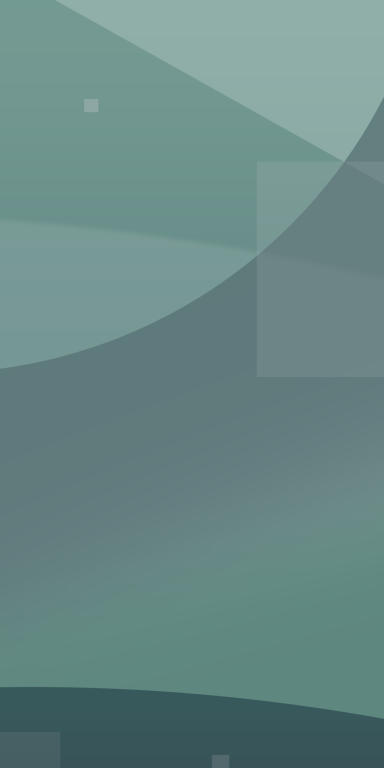
Give the GLSL for this background, as a WebGL 2 fragment shader.

```glsl
#version 300 es
precision highp float;
// Calm teal backdrop: a large pale disc, a diagonal sheet, a soft curved veil,
// a tilted glow, a dark hill and translucent squares, layered from back to front.
// Units: x runs 0..1 and y runs 0..2, with the origin at the lower left.

uniform vec2 u_resolution;
out vec4 fragColor;

const vec3 WHITE = vec3(1.0);
const vec3 ROSE_WHITE = vec3(1.0, 0.93, 0.96);
const vec3 SLATE = vec3(0.34, 0.455, 0.46);
const vec3 SEA_GREEN = vec3(0.34, 0.508, 0.476);
const vec3 DISC_LOW = vec3(0.405, 0.55, 0.535);
const vec3 DISC_HIGH = vec3(0.452, 0.602, 0.572);
const vec3 HILL_LOW = vec3(0.22, 0.33, 0.345);
const vec3 HILL_HIGH = vec3(0.22, 0.35, 0.36);

// Coverage of a shape whose signed distance is negative inside
float coverage(float dist, float softness) {
    return 1.0 - smoothstep(-softness, softness, dist);
}

float boxDistance(vec2 p, vec2 low, vec2 high) {
    vec2 d = abs(p - 0.5 * (low + high)) - 0.5 * (high - low);
    return length(max(d, 0.0)) + min(max(d.x, d.y), 0.0);
}

// Signed distance to a downward parabola, approximated by its slope
float archDistance(vec2 p, float peakX, float peakY, float bend) {
    float dx = p.x - peakX;
    float slope = 2.0 * bend * dx;
    return (p.y - peakY + bend * dx * dx) / sqrt(1.0 + slope * slope);
}

vec3 addPane(vec3 color, vec2 p, vec2 low, vec2 high, float alpha, float edge) {
    return mix(color, ROSE_WHITE, alpha * coverage(boxDistance(p, low, high), edge));
}

// Grey to green ground with a glow along a rising line
vec3 groundColor(vec2 p) {
    float d = p.y - (0.41 + 0.31 * p.x);
    vec3 color = mix(SLATE, SEA_GREEN, 1.0 - smoothstep(-0.2, 0.15, d));
    float spread = d > 0.0 ? 0.05 : 0.03;
    float glow = exp(-d * d / spread) * mix(0.03, 0.08, p.x);
    return mix(color, WHITE, glow);
}

void main() {
    vec2 p = gl_FragCoord.xy / u_resolution * vec2(1.0, 2.0);
    float edge = 0.75 / u_resolution.x;

    // Pale disc over the ground
    float disc = coverage(length(p - vec2(-0.176, 2.348)) - 1.32, edge);
    vec3 discColor = mix(DISC_LOW, DISC_HIGH, smoothstep(1.1, 2.0, p.y));
    vec3 color = mix(groundColor(p), discColor, disc);

    // Diagonal sheet in the upper right corner
    vec2 sheetNormal = normalize(vec2(0.56, 1.0));
    float sheet = coverage(-dot(p - vec2(0.143, 2.0), sheetNormal), edge);
    color = mix(color, WHITE, sheet * mix(0.08, 0.21, disc));

    // Soft-edged veil below a shallow arch
    float veil = coverage(archDistance(p, -0.438, 1.442, 0.0806), 0.012);
    color = mix(color, WHITE, veil * mix(0.045, 0.1, disc));

    // Upper panes
    color = addPane(color, p, vec2(0.669, 1.018), vec2(1.2, 1.579), 0.09, edge);
    color = addPane(color, p, vec2(0.219, 1.708), vec2(0.256, 1.742), 0.2, edge);

    // Dark hill with its own panes
    float hill = coverage(archDistance(p, 0.08, 0.211, 0.098), edge);
    color = mix(color, mix(HILL_LOW, HILL_HIGH, smoothstep(0.0, 0.2, p.y)), hill);
    color = addPane(color, p, vec2(-0.2, -0.2), vec2(0.157, 0.094), 0.07, edge);
    color = addPane(color, p, vec2(0.552, -0.1), vec2(0.597, 0.034), 0.13, edge);

    fragColor = vec4(color, 1.0);
}
```
